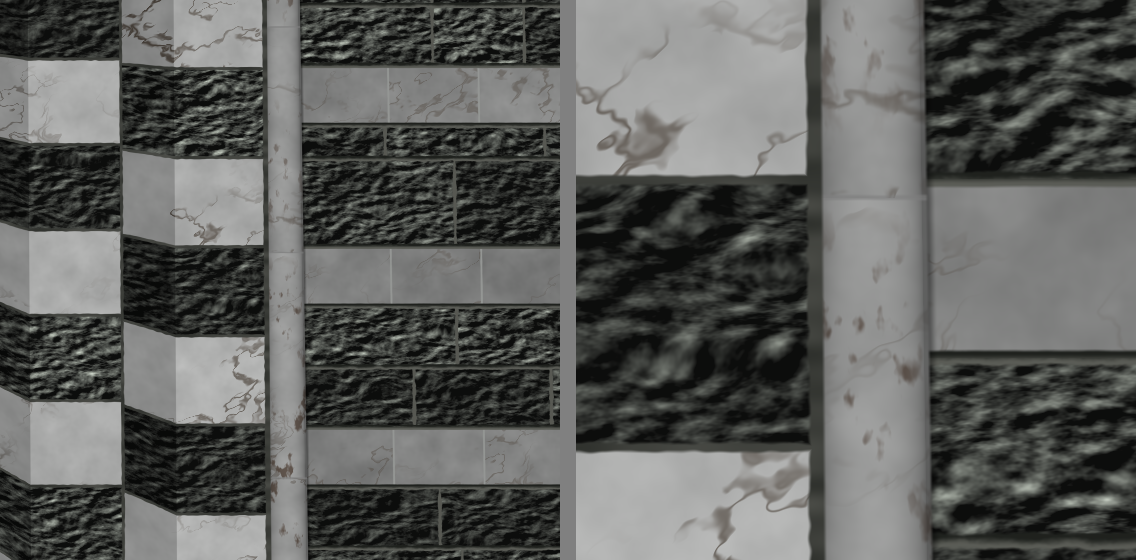
Left, the full canvas; right, a detail of the centre.
A WebGL 1 fragment shader for this texture:

```glsl
precision highp float;
uniform vec2 u_resolution;

#define SOFT 0.0013
#define PILLAR_GAP 0.0026
#define COURSE_GAP 0.0045
#define JOINT_GAP 0.0028
#define BAND_TOP 0.117
#define BAND_HEIGHT 0.323
#define SLAB_WIDTH 0.1615
#define VEIN_COLOR vec3(0.34, 0.31, 0.28)
#define STAIN_COLOR vec3(0.29, 0.23, 0.19)
#define MORTAR_COLOR vec3(0.295, 0.30, 0.28)
#define SHADOW_COLOR vec3(0.12, 0.13, 0.115)

float hash(vec2 p) {
  vec3 q = fract(p.xyx * 0.1031);
  q += dot(q, q.yzx + 33.33);
  return fract((q.x + q.y) * q.z);
}

float noise(vec2 p) {
  vec2 i = floor(p), f = fract(p);
  f *= f * (3.0 - 2.0 * f);
  return mix(mix(hash(i), hash(i + vec2(1, 0)), f.x),
             mix(hash(i + vec2(0, 1)), hash(i + vec2(1, 1)), f.x), f.y);
}

float fbm(vec2 p) {
  float sum = 0.0, amp = 0.5;
  for (int i = 0; i < 4; i++) {
    sum += amp * noise(p);
    p = mat2(1.9, 0.5, -0.5, 1.9) * p + 17.3;
    amp *= 0.55;
  }
  return sum;
}

// Split-faced dark stone: embossed, horizontally stretched noise
vec3 roughStone(vec2 p, float seed) {
  vec2 q = p * vec2(48.0, 105.0) + seed * 91.0;
  q.y += 0.25 * q.x + 1.6 * noise(q * 0.35);
  float relief = fbm(q) - fbm(q + vec2(0.3, 0.6));
  float ledges = fbm(q * 0.3 + 40.0) - 0.5;
  float tone = 0.19 + 0.85 * relief + 0.2 * ledges;
  tone *= mix(0.72, 1.25, seed);
  return max(tone, 0.05) * vec3(0.98, 1.02, 0.96);
}

// Pale stone with cloudy tone and patchy warped veins
vec3 marble(vec2 p, float seed, float tone, float veining) {
  vec2 q = p * vec2(11.0, 15.0) + seed * 53.0;
  q.y += 0.5 * q.x;
  q += 1.3 * fbm(q * 1.7 + 8.0);
  float vein = 1.0 - smoothstep(0.0, 0.045, abs(fbm(q) - 0.5));
  float area = smoothstep(0.35, 0.75, noise(q * 0.6 + 9.0));
  float cloud = fbm(p * 24.0 + seed * 31.0) - 0.5;
  vec3 col = tone * vec3(0.995, 1.0, 0.995) + 0.13 * cloud;
  return mix(col, VEIN_COLOR, vein * area * veining);
}

// span: left, corner, right; course: first top, height, parity of pale rows
vec3 pillar(vec2 p, vec3 span, vec3 course, vec2 tilt, float veining) {
  float side = 1.0 - smoothstep(-SOFT, SOFT, p.x - span.y);
  vec2 q = p;
  q.y += max(span.y - p.x, 0.0) * (tilt.x + tilt.y * p.y);
  float row = (q.y - course.x) / course.y;
  float id = floor(row), t = fract(row);
  float seed = hash(vec2(id + 20.0, span.y * 100.0));
  bool pale = mod(id + course.z, 2.0) < 0.5;
  vec3 stone = pale ? marble(q, seed, 0.655 + 0.04 * seed, veining * (1.0 + 0.4 * side))
                    : roughStone(q, seed);
  stone *= mix(1.0, pale ? 0.80 : 0.66, side);
  float edge = min(t, 1.0 - t) * course.y;
  edge = min(edge, min(p.x - span.x, span.z - p.x) + PILLAR_GAP);
  edge += 0.0016 * (noise(p * 130.0) - 0.5);
  vec3 mortar = mix(SHADOW_COLOR, MORTAR_COLOR, 0.35 + 0.65 * noise(p * vec2(30, 90)));
  return mix(mortar, stone, smoothstep(-SOFT, SOFT, edge - PILLAR_GAP));
}

// Round shaft with thin joints and brown stains; u runs across it
vec3 shaft(vec2 p, float u) {
  float drum = (p.y - 0.048) / 0.403;
  float roundness = sqrt(max(0.0, 1.0 - pow(2.0 * u - 0.9, 2.0)));
  vec3 col = marble(p, hash(vec2(floor(drum) + 7.0, 3.0)), 0.60, 0.45);
  float stain = smoothstep(0.58, 0.76, fbm(p * vec2(75, 38)));
  stain *= smoothstep(0.35, 0.7, noise(p * vec2(14, 9) + 4.0));
  col = mix(col, STAIN_COLOR, 0.75 * stain) * mix(0.62, 1.0, roundness);
  float joint = abs(fract(drum + 0.5) - 0.5) * 0.403 + 0.001 * noise(p * 90.0);
  return mix(col, vec3(0.49), 0.6 * (1.0 - smoothstep(0.001, 0.003, joint)));
}

// First joint and stone length of a dark course
vec2 darkJoints(float n) {
  float first = n < 0.0 ? 0.771 : n < 0.5 ? 0.684 : n < 2.5 ? 0.807
              : n < 3.5 ? 0.729 : n < 4.5 ? 0.772 : 0.811;
  return vec2(first, n < 0.0 ? 0.164 : abs(n - 3.0) < 0.5 ? 0.245 : 0.285);
}

// Banded wall: one pale slab course, then two dark courses
vec3 wall(vec2 p) {
  float band = (p.y - BAND_TOP) / BAND_HEIGHT;
  float id = floor(band), t = fract(band);
  float split = abs(id) < 0.5 ? 0.515 : 0.667;
  bool pale = t < 0.33;
  float upper = step(split, t);
  float lo = pale ? 0.0 : mix(0.33, split, upper);
  float hi = pale ? 0.33 : mix(split, 1.0, upper);
  float n = 2.0 * id + upper;
  vec2 j = darkJoints(n);
  float slab = (p.x - 0.691) / SLAB_WIDTH;
  float joint = pale ? abs(fract(slab + 0.5) - 0.5) * SLAB_WIDTH
                     : min(abs(p.x - j.x), abs(p.x - j.x - j.y));
  float cell = pale ? floor(slab) : step(j.x, p.x) + step(j.x + j.y, p.x);
  float seed = hash(vec2(cell + 11.0, n * 3.0 + (pale ? 60.0 : 25.0)));
  vec3 stone = pale ? marble(p, seed, mix(0.47, 0.57, seed), 0.5) : roughStone(p, seed);
  float course = min(t - lo, hi - t) * BAND_HEIGHT;
  float wobble = (pale ? 0.0008 : 0.005) * (fbm(p * vec2(60, 90)) - 0.5);
  float below = t - lo < hi - t ? course : -course;
  vec3 bed = mix(SHADOW_COLOR, MORTAR_COLOR * 1.2, smoothstep(-0.003, 0.003, below + wobble));
  vec3 upright = pale ? vec3(0.58, 0.59, 0.58) : MORTAR_COLOR * 1.15;
  float jointWidth = pale ? 0.6 * JOINT_GAP : JOINT_GAP;
  stone = mix(upright, stone, smoothstep(-SOFT, SOFT, joint - jointWidth + wobble));
  return mix(bed, stone, smoothstep(-SOFT, SOFT, course - COURSE_GAP + wobble));
}

void main() {
  vec2 p = gl_FragCoord.xy / u_resolution;
  p.y = 1.0 - p.y;
  // Slight lean, stronger to the right
  p.x -= p.y * (0.006 + 0.009 * smoothstep(0.46, 0.54, p.x));

  vec3 col;
  if (p.x < 0.2148) col = pillar(p, vec3(-0.1, 0.0495, 0.2122), vec3(0.1055, 0.1525, 0.0), vec2(0.08, 0.6), 0.4);
  else col = pillar(p, vec3(0.2175, 0.310, 0.468), vec3(0.1224, 0.1591, 1.0), vec2(0.03, 0.47), 0.75);

  // Shaft over the wall, with a shaded recess on its left
  float u = (p.x - 0.4766) / 0.0588;
  if (p.x > 0.53) col = wall(p) * mix(0.6, 1.0, smoothstep(0.535, 0.541, p.x));
  float onShaft = smoothstep(-SOFT, SOFT, p.x - 0.4766) * smoothstep(-SOFT, SOFT, 0.5354 - p.x);
  col = mix(col, shaft(p, u), onShaft);
  gl_FragColor = vec4(clamp(col, 0.0, 1.0), 1.0);
}
```
